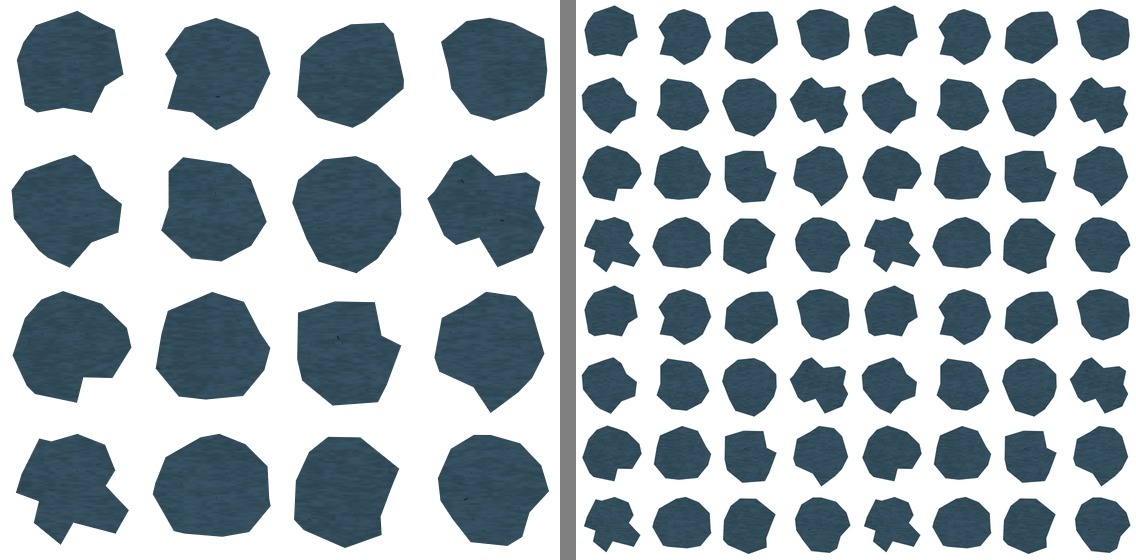
Left: one tile. Right: repeated 2 by 2.
A WebGL 2 fragment shader for this pattern:

```glsl
#version 300 es
precision highp float;

uniform vec2 u_resolution;
out vec4 outColor;

const float TAU = 6.28318;
const float REPEATS = 4.0;            // shapes across and down
const int   MAX_CORNERS = 14;
const float MIN_CORNERS = 10.0;
const float CORNER_JITTER = 0.8;      // share of the angular step
const vec2  RADIUS_RANGE = vec2(0.36, 0.44);
const vec2  NOTCH_RANGE = vec2(0.22, 0.32);
const float NOTCH_CHANCE = 0.15;
const float STRETCH = 0.04;
const float CENTER_JITTER = 0.03;
const float SHAPE_SEED = 7.0;
const vec2  GRAIN_FREQ = vec2(96.0, 320.0);
const vec2  FIBRE_FREQ = vec2(44.0, 160.0);
const vec2  MOTTLE_FREQ = vec2(12.0, 16.0);
const vec3  PAPER_LIGHT = vec3(0.220, 0.325, 0.388);
const vec3  PAPER_DARK = vec3(0.178, 0.272, 0.322);
const vec3  FLECK_COLOR = vec3(0.085, 0.135, 0.170);
const vec3  BACKGROUND = vec3(1.0);

float hash(vec2 p) {
    return fract(sin(dot(p, vec2(127.1, 311.7))) * 43758.5);
}

// Value noise that wraps at the canvas edges.
float tileNoise(vec2 uv, vec2 freq) {
    vec2 p = uv * freq;
    vec2 i = floor(p);
    vec2 f = fract(p);
    f = f * f * (3.0 - 2.0 * f);
    vec2 a = mod(i, freq);
    vec2 b = mod(i + 1.0, freq);
    return mix(mix(hash(a), hash(vec2(b.x, a.y)), f.x),
               mix(hash(vec2(a.x, b.y)), hash(b), f.x), f.y);
}

// Corner k of the torn shape that belongs to a cell.
vec2 corner(vec2 seed, float k, float count) {
    vec2 key = seed + vec2(k * 3.7, k * 1.9);
    float angle = TAU * (k + CORNER_JITTER * (hash(key) - 0.5)) / count;
    float radius = mix(RADIUS_RANGE.x, RADIUS_RANGE.y, hash(key + 17.3));
    if (hash(key + 41.9) < NOTCH_CHANCE) {
        radius = mix(NOTCH_RANGE.x, NOTCH_RANGE.y, hash(key + 63.1));
    }
    radius *= 1.0 + STRETCH * cos(2.0 * angle + TAU * hash(seed + 5.3));
    return radius * vec2(cos(angle), sin(angle));
}

// Signed distance to the irregular polygon, in cell units.
float shapeDistance(vec2 p, vec2 seed) {
    float count = MIN_CORNERS + floor(hash(seed + 2.7) * (float(MAX_CORNERS) - MIN_CORNERS + 1.0));
    vec2 previous = corner(seed, count - 1.0, count);
    float nearest = 1.0;
    float side = 1.0;
    for (int i = 0; i < MAX_CORNERS; i++) {
        if (float(i) >= count) break;
        vec2 current = corner(seed, float(i), count);
        vec2 edge = previous - current;
        vec2 w = p - current;
        vec2 gap = w - edge * clamp(dot(w, edge) / dot(edge, edge), 0.0, 1.0);
        nearest = min(nearest, dot(gap, gap));
        bvec3 crossing = bvec3(p.y >= current.y, p.y < previous.y, edge.x * w.y > edge.y * w.x);
        if (all(crossing) || all(not(crossing))) side = -side;
        previous = current;
    }
    return side * sqrt(nearest);
}

// Scattered strokes, one at most per grid cell; size is half length and half width.
float strokes(vec2 uv, float grid, float chance, vec2 size, float seed, float pixel) {
    vec2 p = uv * grid;
    vec2 key = mod(floor(p), grid) + seed;
    vec2 center = 0.35 + 0.3 * vec2(hash(key + 3.1), hash(key + 8.7));
    float angle = TAU * hash(key + 12.9);
    vec2 q = (fract(p) - center) / grid;
    q = mat2(cos(angle), -sin(angle), sin(angle), cos(angle)) * q;
    q.x -= clamp(q.x, -size.x, size.x);
    float ink = clamp(0.5 + (size.y - length(q)) / pixel, 0.0, 1.0);
    return ink * step(hash(key + 21.3), chance);
}

vec3 paper(vec2 uv, float pixel) {
    float tone = 0.45 * tileNoise(uv, GRAIN_FREQ)
               + 0.35 * tileNoise(uv, FIBRE_FREQ)
               + 0.20 * tileNoise(uv, MOTTLE_FREQ);
    vec3 color = mix(PAPER_DARK, PAPER_LIGHT, smoothstep(0.15, 0.85, tone));
    // Small specks, larger flecks and faint scratches.
    float wear = 0.45 * strokes(uv, 48.0, 0.22, vec2(0.0016, 0.0007), 11.0, pixel);
    wear = max(wear, 0.85 * strokes(uv, 14.0, 0.12, vec2(0.0025, 0.0013), 37.0, pixel));
    wear = max(wear, 0.30 * strokes(uv, 8.0, 0.14, vec2(0.022, 0.0004), 71.0, pixel));
    return mix(color, FLECK_COLOR, wear);
}

void main() {
    vec2 uv = gl_FragCoord.xy / u_resolution;
    float pixel = 1.0 / min(u_resolution.x, u_resolution.y);
    vec2 grid = uv * REPEATS;
    vec2 seed = floor(grid) * vec2(5.3, 9.1) + SHAPE_SEED;
    vec2 offset = CENTER_JITTER * (vec2(hash(seed + 31.1), hash(seed + 57.7)) - 0.5);
    float d = shapeDistance(fract(grid) - 0.5 - offset, seed);
    float coverage = clamp(0.5 - d / (pixel * REPEATS), 0.0, 1.0);
    outColor = vec4(mix(BACKGROUND, paper(uv, pixel), coverage), 1.0);
}
```
